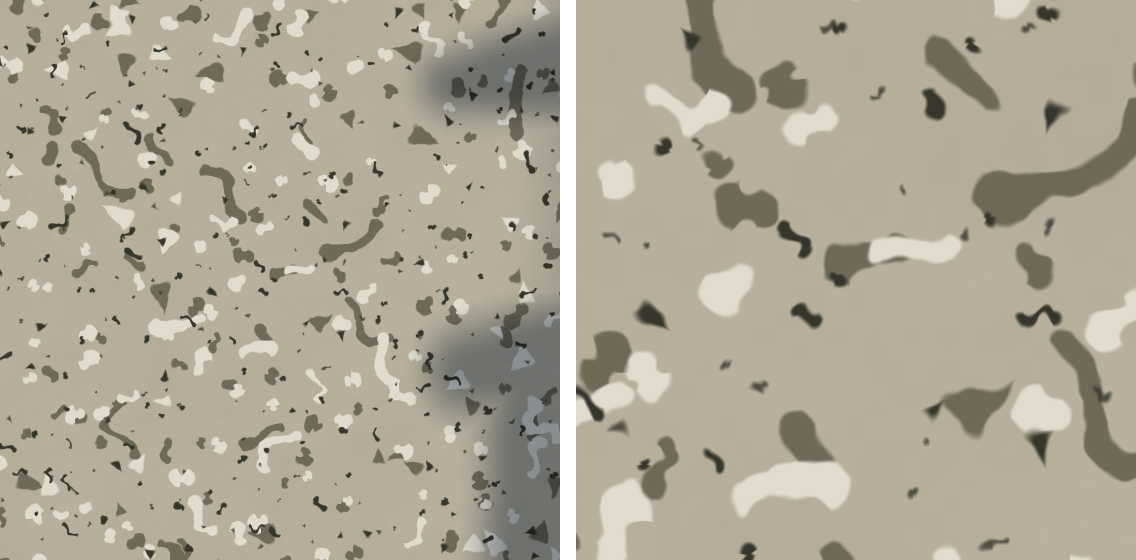
Left: the whole. Right: its middle third, enlarged.
Give the GLSL for this texture, as a Shadertoy shader.

```glsl
// Terrazzo slab with cream, olive and black chips under soft blue-grey shadows.

const vec3 STONE = vec3(0.715, 0.683, 0.608);
const vec3 OLIVE = vec3(0.435, 0.412, 0.345);
const vec3 CREAM = vec3(0.880, 0.860, 0.800);
const vec3 BLACK = vec3(0.215, 0.210, 0.175);
const vec3 SHADOW_TINT = vec3(0.61, 0.65, 0.71);
const float EDGE = 0.0017;        // softness of chip outlines
const float PENUMBRA = 0.055;     // softness of shadow outlines
const float WARP = 0.0055;        // irregularity of chip outlines
const float MOTTLE = 0.022;       // unevenness of the stone

float hash(vec2 p) {
    return fract(sin(dot(p, vec2(127.1, 311.7))) * 43758.5453);
}

vec2 hash2(vec2 p) {
    return vec2(hash(p), hash(p + 57.3));
}

float noise(vec2 p) {
    vec2 i = floor(p), f = fract(p);
    f = f * f * (3.0 - 2.0 * f);
    return mix(mix(hash(i), hash(i + vec2(1, 0)), f.x),
               mix(hash(i + vec2(0, 1)), hash(i + vec2(1, 1)), f.x), f.y);
}

float smoothMax(float a, float b, float k) {
    float h = max(k - abs(a - b), 0.0) / k;
    return max(a, b) + h * h * k * 0.25;
}

// Stroke whose radius changes from ra to rb
float taperedStroke(vec2 p, vec2 a, vec2 b, float ra, float rb) {
    float t = clamp(dot(p - a, b - a) / dot(b - a, b - a), 0.0, 1.0);
    return length(p - mix(a, b, t)) - mix(ra, rb, t);
}

// One chip: a rounded triangle or a bent, waisted pebble
float chip(vec2 p, vec2 id, float size, float stretch) {
    float angle = 6.2832 * hash(id + 3.1);
    p = mat2(cos(angle), -sin(angle), sin(angle), cos(angle)) * p;
    float r = size * mix(0.6, 1.25, hash(id + 5.7));

    if (hash(id + 9.2) < 0.24) {
        p.y *= mix(0.65, 1.0, hash(id + 2.6));
        float sides = smoothMax(abs(p.x) * 0.866 + p.y * 0.5, -p.y, r);
        return sides - r * 1.15;
    }
    float longness = pow(hash(id + 11.4), 4.0);
    float halfLength = r * (0.4 + stretch * longness);
    float t = clamp(p.x / halfLength, -1.0, 1.0);
    float bend = (hash(id + 13.8) - 0.5) * 1.1;
    float wave = (hash(id + 15.5) - 0.5) * 0.9;
    p.y += halfLength * (bend * (t * t - 0.4) + wave * sin(3.0 * t)) * min(longness * 3.0, 1.0);
    float taper = (hash(id + 17.9) - 0.5) * 0.8;
    float waist = 0.7 * hash(id + 19.3);
    float radius = r * (1.0 + taper * t + waist * (t * t - 0.6));
    return length(p - vec2(t * halfLength, 0.0)) - radius;
}

// Coverage of one layer of chips scattered over a jittered grid
float chipLayer(vec2 p, float cells, float fill, float size, float stretch, float seed) {
    p = mat2(cos(seed), -sin(seed), sin(seed), cos(seed)) * p + seed;
    vec2 cell = floor(p * cells);
    float d = 1.0;
    for (int y = -1; y <= 1; y++)
    for (int x = -1; x <= 1; x++) {
        vec2 id = cell + vec2(x, y);
        vec2 key = id + seed * 31.0;
        if (hash(key + 1.9) > fill) continue;
        vec2 center = (id + mix(vec2(0.08), vec2(0.92), hash2(key))) / cells;
        d = min(d, chip(p - center, key, size, stretch));
    }
    float edge = max(EDGE, 0.7 / iResolution.y);
    return smoothstep(edge, -edge, d);
}

// Shadows that enter from the right side
float shadowAmount(vec2 p) {
    float upper = taperedStroke(p, vec2(0.81, 0.847), vec2(1.02, 0.875), 0.054, 0.092);
    float middle = taperedStroke(p, vec2(0.84, 0.340), vec2(1.02, 0.362), 0.070, 0.105);
    float lower = taperedStroke(p, vec2(1.0, 0.28), vec2(1.02, -0.08), 0.12, 0.165);
    float d = min(upper, min(middle, lower)) + 0.02 * (noise(p * 9.0) - 0.5);
    float rim = 0.3 * smoothstep(0.90, 1.03, p.x);
    return max(smoothstep(PENUMBRA, -PENUMBRA, d), rim);
}

void mainImage(out vec4 fragColor, in vec2 fragCoord) {
    vec2 uv = fragCoord / iResolution.xy;

    // Uneven chip outlines
    vec2 wobble = vec2(noise(uv * 65.0), noise(uv * 65.0 + 41.0)) - 0.5;
    vec2 fine = vec2(noise(uv * 150.0 + 7.0), noise(uv * 150.0 + 83.0)) - 0.5;
    vec2 p = uv + WARP * (wobble + 0.4 * fine);

    // Stone and chips
    vec3 color = STONE + MOTTLE * (0.6 * noise(uv * 14.0) + 0.4 * noise(uv * 90.0) - 0.5);
    color = mix(color, OLIVE, chipLayer(p, 11.0, 0.86, 0.0096, 5.0, 0.37));
    color = mix(color, CREAM, chipLayer(p, 11.0, 0.90, 0.0098, 3.6, 1.13));
    color = mix(color, BLACK, chipLayer(p, 15.0, 0.74, 0.0039, 4.5, 2.21));
    color = mix(color, BLACK, 0.8 * chipLayer(p, 23.0, 0.30, 0.0018, 4.0, 2.87));

    // Cast shadow
    color *= mix(vec3(1.0), SHADOW_TINT, shadowAmount(uv));
    fragColor = vec4(color, 1.0);
}
```
